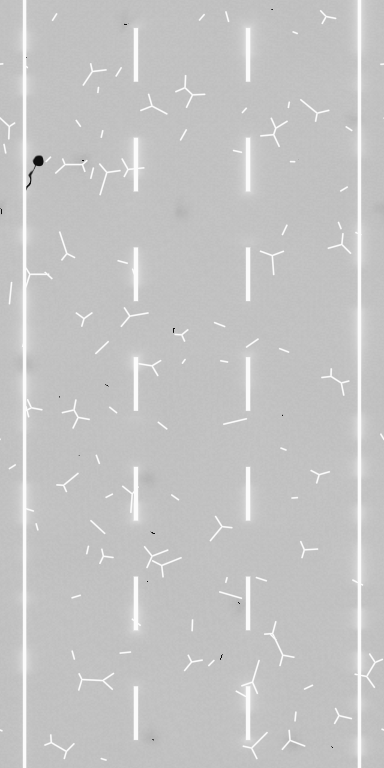
Reproduce this texture map procedurally as a WebGL 2 fragment shader.

```glsl
#version 300 es
precision highp float;
// Worn grey road: two solid edge lines, two dashed lanes, pale cracks, dark grit.
uniform vec2 u_resolution;
out vec4 outColor;

const float TAU = 6.2831853;
const float DASH_COUNT = 7.0;
const vec3 ASPHALT = vec3(0.757);
const vec3 HALO = vec3(0.88);
const vec3 PAINT = vec3(0.985);
const vec3 GRIT = vec3(0.06);

float hash(vec2 p) {
    return fract(sin(dot(p, vec2(127.1, 311.7))) * 43758.5453);
}

vec2 hash2(vec2 p) {
    return vec2(hash(p), hash(p + 37.7));
}

float noise(vec2 p) {
    vec2 i = floor(p), f = fract(p);
    f = f * f * (3.0 - 2.0 * f);
    return mix(mix(hash(i), hash(i + vec2(1, 0)), f.x),
               mix(hash(i + vec2(0, 1)), hash(i + vec2(1, 1)), f.x), f.y);
}

vec2 polar(float angle) {
    return vec2(cos(angle), sin(angle));
}

float segment(vec2 p, vec2 a, vec2 b) {
    vec2 ab = b - a;
    return length(p - a - ab * clamp(dot(p - a, ab) / dot(ab, ab), 0.0, 1.0));
}

float box(vec2 p, vec2 halfSize) {
    vec2 d = abs(p) - halfSize;
    return length(max(d, 0.0)) + min(max(d.x, d.y), 0.0);
}

float fill(float d, float aa) {
    return 1.0 - smoothstep(-aa, aa, d);
}

// Trunk with optional forks at both ends
float crack(vec2 p, vec2 seed) {
    float angle = TAU * hash(seed + 3.1);
    float size = mix(0.008, 0.033, pow(hash(seed + 5.3), 1.4));
    vec2 tip = polar(angle) * size;
    float d = segment(p, -tip, tip);
    for (int i = 0; i < 4; i++) {
        float k = float(i);
        float end = i < 2 ? 1.0 : -1.0;
        float side = mod(k, 2.0) * 2.0 - 1.0;
        float turn = side * mix(0.6, 1.35, hash(seed + k + 7.9));
        float reach = mix(0.015, 0.036, hash(seed + k + 11.3));
        if (hash(seed + floor(k * 0.5) + 17.0) > 0.48)
            d = min(d, segment(p, tip * end, tip * end + polar(angle + turn) * reach * end));
    }
    return d;
}

float cracks(vec2 p, float columns, float chance, float branched) {
    vec2 grid = vec2(columns, columns * 2.0), home = floor(p * columns);
    float d = 1.0;
    for (int y = -1; y <= 1; y++)
    for (int x = -1; x <= 1; x++) {
        vec2 cell = home + vec2(x, y);
        vec2 seed = mod(cell, grid) + branched * 53.0;
        vec2 q = p - (cell + hash2(seed)) / columns;
        if (hash(seed + 91.0) > chance) continue;
        vec2 stroke = polar(TAU * hash(seed + 2.0)) * mix(0.005, 0.014, hash(seed + 4.0));
        d = min(d, branched > 0.5 ? crack(q, seed) : segment(q, -stroke, stroke));
    }
    return d;
}

// Meandering trails of grains in x, faint smudges in y
vec2 grit(vec2 p, float columns) {
    vec2 grid = vec2(columns, columns * 2.0), home = floor(p * columns);
    vec2 sum = vec2(0.0);
    for (int y = -1; y <= 1; y++)
    for (int x = -1; x <= 1; x++) {
        vec2 cell = home + vec2(x, y), seed = mod(cell, grid) + 211.0;
        vec2 q = p - (cell + hash2(seed)) / columns;
        if (hash(seed + 13.0) > 0.6) continue;
        vec2 axis = polar(TAU * hash(seed + 6.0));
        q = vec2(dot(q, axis), dot(q, vec2(-axis.y, axis.x)));
        q.y += 0.03 * (noise(q.xx * 40.0 + seed) - 0.5);
        float trail = mix(0.012, 0.05, hash(seed + 8.0));
        float mask = exp(-dot(q / vec2(trail, 0.009), q / vec2(trail, 0.009)));
        sum.x = max(sum.x, smoothstep(0.68, 0.78, mask * noise(q * vec2(120, 200) + seed * 9.0)));
        sum.y += step(0.75, hash(seed + 21.0)) * exp(-dot(q, q) * 2200.0);
    }
    return sum;
}

void main() {
    vec2 p = gl_FragCoord.xy / u_resolution * vec2(1.0, 2.0);
    float aa = 0.75 / u_resolution.x;

    // Lane markings, mirrored about the centre
    float side = abs(p.x - 0.5), pitch = 2.0 / DASH_COUNT;
    float dashY = (fract(p.y / pitch) - 0.5) * pitch;
    float edgeLine = abs(side - 0.436) - 0.0045;
    float dash = box(vec2(side - 0.146, dashY), vec2(0.0057, 0.07));
    float lines = min(edgeLine, dash);

    // Grainy asphalt with smudges and patchy paint halos
    vec2 dirt = grit(p, 6.0);
    vec3 color = ASPHALT + 0.022 * (noise(p * 256.0) - 0.5) + 0.008 * (noise(p * 9.0) - 0.5);
    color -= 0.045 * dirt.y;
    float patches = smoothstep(0.35, 0.8, noise(vec2(floor(p.x * 4.0) * 7.0, p.y * 18.0)));
    color = mix(color, HALO, exp(-max(lines, 0.0) * 75.0) * mix(0.12, 0.75, patches));

    // Oil drop with a thin ragged trail
    vec2 w = p + 0.012 * (vec2(noise(p * 55.0), noise(p * 55.0 + 19.0)) - 0.5);
    float oil = length(w - vec2(0.099, 1.583)) - 0.012;
    oil = min(oil, segment(w, vec2(0.094, 1.575), vec2(0.067, 1.5)) - 0.004 * noise(p * 90.0));

    // Pale cracks and paint over the dark wear
    color = mix(color, GRIT, max(dirt.x, fill(oil, aa)));
    float pale = min(cracks(p, 7.0, 0.5, 1.0), cracks(p, 9.0, 0.3, 0.0)) - 0.0021;
    color = mix(color, PAINT, fill(min(lines, pale), aa));
    outColor = vec4(color, 1.0);
}
```
